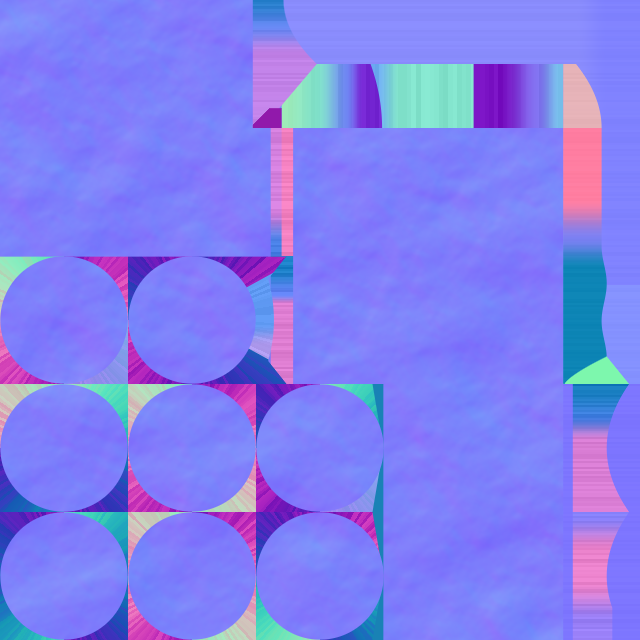
Give the GLSL for this texture map, as a Shadertoy shader.

```glsl
// Tangent-space normal map: an atlas of stone panels, round stone discs and bevelled trim strips.

float px; // width of one pixel in atlas units (10 units across)

float hash(vec2 p) {
    vec3 q = fract(p.xyx * vec3(0.1031, 0.103, 0.0973));
    q += dot(q, q.yzx + 33.33);
    return fract((q.x + q.y) * q.z);
}

float noise(vec2 p) {
    vec2 i = floor(p), f = fract(p);
    f = f * f * f * (f * (f * 6.0 - 15.0) + 10.0);
    return mix(mix(hash(i), hash(i + vec2(1, 0)), f.x),
               mix(hash(i + vec2(0, 1)), hash(i + vec2(1, 1)), f.x), f.y);
}

float height(vec2 p) {
    float sum = 0.0, amp = 0.055;
    p = mat2(0.9, 0.4, -0.5, 1.0) * p;
    for (int i = 0; i < 5; i++) {
        sum += amp * noise(p);
        p = p * 2.1 + 17.3;
        amp *= 0.37;
    }
    return sum;
}

// Stone relief: the slope of the height field, stored as red and green
vec3 stone(vec2 p) {
    vec2 e = vec2(0.04, 0.0);
    vec2 slope = vec2(height(p + e) - height(p - e), height(p + e.yx) - height(p - e.yx)) / 0.08;
    return vec3(vec2(0.495, 0.495) + slope * vec2(0.45, 0.6), 0.985);
}

float box(vec2 p, vec2 lo, vec2 hi) {
    vec2 d = max(lo - p, p - hi);
    return max(d.x, d.y);
}

void paint(inout vec3 col, vec3 ink, float d) {
    col = mix(col, ink, clamp(0.5 - d / px, 0.0, 1.0));
}

// Steep normal leaning along an angle
vec3 lean(float angle, float amount) {
    return vec3(0.5 + amount * vec2(cos(angle), sin(angle)), 0.73);
}

// Disc cells: lean in degrees of the corners TL, TR, BR, BL
const vec4 corners[8] = vec4[8](
    vec4(75, -50, -140, -35), vec4(-120, -90, -140, -65),
    vec4(45, 115, -135, -150), vec4(50, -45, 40, -40), vec4(-115, 135, -150, -80),
    vec4(-125, 150, -140, 165), vec4(40, -50, 42, -30), vec4(-120, -50, 180, 115));

vec3 discCell(vec2 p, vec3 rock) {
    vec2 id = floor((p - vec2(0, 4)) / 2.0);
    id.x = min(id.x, id.y < 0.5 ? 1.0 : 2.0);
    int cell = int(id.y < 0.5 ? id.x : id.y * 3.0 - 1.0 + id.x);
    vec2 l = p - vec2(1, 5) - 2.0 * id;
    float turn = atan(l.y, l.x) / 1.5708;
    int corner = clamp(int(floor(turn)) + 2, 0, 3);
    float streak = hash(vec2(floor(turn * 45.0), float(cell) + 3.0)) - 0.5;
    float angle = radians(corners[cell][corner]) + (fract(turn) - 0.5) * 1.6 + streak * 0.4;
    bool pale = corner == 2 && (cell == 0 || cell == 4);
    vec3 col = lean(angle, pale ? 0.15 : 0.41) + 0.05 * streak;
    if (pale) col = col + vec3(0.16, 0.17, 0.2);
    // teal side wall of the last column
    if (id.x > 1.5) paint(col, vec3(0.1, 0.51, 0.71), 0.99 - 0.17 * abs(l.y) - l.x);
    // bulging side of the second disc
    if (cell == 1) {
        vec3 side = mix(vec3(0.37, 0.6, 0.95), vec3(0.69, 0.61, 0.94), smoothstep(0.05, 0.4, l.y));
        paint(col, side + 0.06 * streak, max(abs(l.y + 0.04) - 0.55 * l.x, 0.6 - l.x));
    }
    paint(col, rock, length(l) - 0.995);
    return col;
}

void mainImage(out vec4 fragColor, in vec2 fragCoord) {
    vec2 p = 10.0 * fragCoord / iResolution.xy;
    p.y = 10.0 - p.y;
    px = 10.0 / iResolution.y;
    float x = p.x, y = p.y;
    float line = hash(vec2(floor(y * 30.0), 5.0)) - 0.5;
    vec3 rock = stone(p), col = rock;

    // smooth panels along the top and the right
    vec3 flatTone = mix(vec3(0.54, 0.55, 0.99), vec3(0.5, 0.51, 1.0), smoothstep(9.0, 9.5, x));
    if (y > 4.45) flatTone = vec3(0.52, 0.57, 1.0);
    if (y > 6.0) flatTone = vec3(0.49, 0.46, 1.0);
    flatTone += 0.02 * line;
    paint(col, flatTone, min(box(p, vec2(4.4, -1), vec2(11, 1)), box(p, vec2(8.8, -1), vec2(11))));

    // upper bevelled band
    vec3 mint = vec3(0.51, 0.89, 0.8), violet = vec3(0.47, 0.06, 0.76);
    float notch = 5.97 - 0.18 * pow(clamp(2.0 - y, 0.0, 1.0), 2.0);
    vec3 ramp = mix(vec3(0.62, 0.92, 0.72), mint, smoothstep(4.4, 5.0, x));
    ramp = mix(ramp, vec3(0.43, 0.52, 0.95), smoothstep(4.95, 5.45, x));
    ramp = mix(ramp, vec3(0.45, 0.14, 0.82), smoothstep(5.4, 5.68, x));
    paint(ramp, mix(vec3(0.42, 0.66, 0.95), mint, smoothstep(5.85, 6.25, x)), notch - x);
    vec3 tail = mix(violet, vec3(0.5, 0.45, 0.94), smoothstep(7.8, 8.45, x));
    tail = mix(tail, vec3(0.48, 0.76, 0.93), smoothstep(8.4, 8.75, x));
    paint(ramp, tail, 7.4 - x);
    ramp += 0.06 * (hash(vec2(floor(x * 14.0), 2.0)) - 0.5);
    paint(col, ramp, box(p, vec2(4.4, 1), vec2(8.8, 2)));

    // pink column that flares into the band, with its purple foot
    float flare = y < 1.0 ? 4.43 + 0.52 * y * y : 4.95 - 0.85 * (y - 1.0);
    vec3 column = mix(vec3(0.15, 0.5, 0.8), vec3(0.4, 0.52, 0.95), smoothstep(0.0, 0.5, y));
    column = mix(column, vec3(0.76, 0.51, 0.91), smoothstep(0.4, 0.85, y));
    paint(col, column + 0.05 * line, max(box(p, vec2(3.95, -1), vec2(6, 2)), (x - flare) * 0.76));
    paint(col, vec3(0.57, 0.1, 0.67), max(box(p, vec2(3.95, 1.69), vec2(4.4, 2)), 5.9 - x - y));

    // peach corner and the right trim
    vec3 trim = mix(vec3(1.0, 0.49, 0.63), vec3(0.48, 0.5, 0.95), smoothstep(3.1, 3.75, y));
    trim = mix(trim, vec3(0.05, 0.52, 0.71), smoothstep(3.7, 4.2, y));
    paint(trim, vec3(0.9, 0.7, 0.72), y - 2.0);
    float rim = 9.4 - 0.4 * pow(max(2.0 - y, 0.0), 2.0);
    if (y > 3.85) rim = 9.44 + 0.04 * cos((y - 4.43) * 5.37);
    paint(col, trim + 0.02 * line, max(box(p, vec2(8.8, 1), vec2(10, 6)), x - rim));
    float wedge = 6.0 - 0.43 * pow(clamp((x - 8.82) / 0.66, 0.0, 1.0), 0.75);
    wedge = max(wedge, 5.57 + 1.23 * (x - 9.48));
    paint(col, vec3(0.49, 0.97, 0.68), max(box(p, vec2(8.8, 5), vec2(10, 6)), (wedge - y) * 0.7));

    // two scalloped trims below it
    float bow = y < 8.0 ? y - 7.0 : min(y - 9.0, 0.5);
    vec3 upper = mix(vec3(0.08, 0.48, 0.74), vec3(0.27, 0.5, 0.9), smoothstep(6.1, 6.6, y));
    upper = mix(upper, vec3(0.85, 0.49, 0.83), smoothstep(6.5, 6.9, y));
    vec3 lower = mix(vec3(0.52, 0.5, 0.98), vec3(0.91, 0.5, 0.79), smoothstep(8.05, 8.6, y));
    lower = mix(lower, vec3(0.6, 0.5, 0.97), smoothstep(9.1, 9.7, y));
    paint(col, (y < 8.0 ? upper : lower) + 0.07 * line,
          max(box(p, vec2(8.95, 6), vec2(10, 11)), x - 9.48 - 0.35 * bow * bow));

    // narrow trims left of the large panel
    vec3 inner = mix(vec3(0.83, 0.5, 0.87), vec3(0.28, 0.5, 0.9), smoothstep(3.3, 3.8, y));
    paint(inner, vec3(0.95, 0.5, 0.75), 4.4 - x);
    vec3 base = mix(vec3(0.1, 0.5, 0.78), vec3(0.37, 0.5, 0.95), smoothstep(4.2, 4.6, y));
    base = mix(base, vec3(0.87, 0.49, 0.82), smoothstep(4.6, 4.75, y));
    paint(col, (y < 4.0 ? inner : base) + 0.08 * line, box(p, vec2(4.23, 2), vec2(4.58, 6)));

    // disc cells, the first row ending in a bulge
    float bulge = max(4.28 - 0.22 * (y - 5.0) * (y - 5.0), 4.19 + 0.8 * (abs(y - 5.0) - 0.64));
    float cells = min(box(p, vec2(-1, 6), vec2(5.99, 11)), max(box(p, vec2(-1, 4.01), vec2(5, 6)), x - bulge));
    if (cells < px) paint(col, discCell(p, rock), cells);

    fragColor = vec4(clamp(col, 0.0, 1.0), 1.0);
}
```
